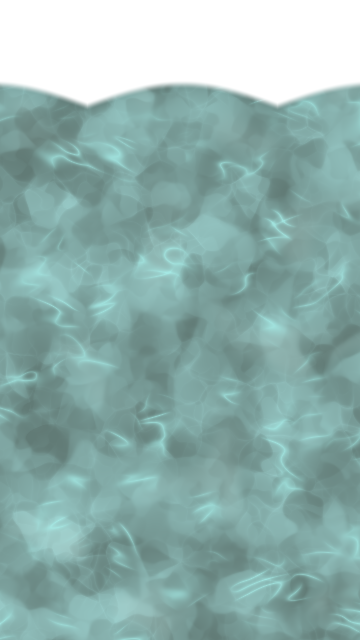
Reproduce this texture procedurally as a WebGL 2 fragment shader.

```glsl
#version 300 es
precision highp float;
// Murky teal water with overlapping cells and caustic glints under a scalloped surface.

uniform vec2 u_resolution;
out vec4 fragColor;

const float PI = 3.14159265;
const vec3 DEEP = vec3(0.37, 0.465, 0.445);
const vec3 SHALLOW = vec3(0.60, 0.80, 0.79);
const vec3 GLINT = vec3(0.66, 0.95, 0.93);
const vec3 HAZE = vec3(0.68, 0.78, 0.76);
const vec3 SKY = vec3(1.0);

vec2 hash2(vec2 p) {
  vec3 q = fract(p.xyx * vec3(0.1031, 0.1030, 0.0973));
  q += dot(q, q.yzx + 33.33);
  return fract((q.xx + q.yz) * q.zy);
}

float corner(vec2 cell, vec2 offset) {
  float angle = 2.0 * PI * hash2(cell).x;
  return dot(vec2(cos(angle), sin(angle)), offset);
}

float gradientNoise(vec2 p) {
  vec2 i = floor(p), f = fract(p);
  vec2 u = f * f * f * (f * (f * 6.0 - 15.0) + 10.0);
  vec2 e = vec2(1.0, 0.0);
  float low = mix(corner(i, f), corner(i + e, f - e), u.x);
  float high = mix(corner(i + e.yx, f - e.yx), corner(i + 1.0, f - 1.0), u.x);
  return mix(low, high, u.y);
}

vec2 warp(vec2 p, float amount) {
  return p + amount * vec2(gradientNoise(p + 7.3), gradientNoise(p + 31.7));
}

// x: softly blended shade of each cell, y: glow along the cell borders
vec2 cells(vec2 p, float softness) {
  vec2 i = floor(p), f = fract(p);
  float nearest = 8.0, second = 8.0, shade = 0.0, total = 0.0;
  for (int y = -1; y <= 1; y++) {
    for (int x = -1; x <= 1; x++) {
      vec2 g = vec2(x, y);
      vec2 h = hash2(i + g);
      float d = length(g + h - f);
      float weight = exp(-softness * d);
      shade += weight * hash2(i + g + 57.0).y;
      total += weight;
      second = min(second, max(nearest, d));
      nearest = min(nearest, d);
    }
  }
  return vec2(shade / total, exp(-9.0 * (second - nearest)));
}

// Thin bright streaks where the noise crosses zero, gathered in patches
float glints(vec2 p, float tilt, float seed) {
  float c = cos(tilt), s = sin(tilt);
  vec2 q = mat2(c, -s, s, c) * p;
  float ridge = 1.0 - abs(gradientNoise(warp(q * vec2(7.0, 17.0) + seed, 0.7)));
  float patches = smoothstep(0.12, 0.48, gradientNoise(p * 7.0 + seed * 1.7));
  return pow(ridge, 9.0) * patches;
}

// Height of the surface: round crests that meet in cusps
float surfaceHeight(float x) {
  return 0.834 + 0.034 * abs(sin(PI * (x - 0.243) / 0.528));
}

vec3 water(vec2 p) {
  vec2 large = cells(warp(p * 8.0, 0.6), 13.0);
  vec2 medium = cells(warp(p * 12.5 + 19.0, 0.7), 15.0);
  vec2 small = cells(warp(p * 20.0 + 43.0, 0.8), 12.0);

  // Broad patches of depth, then the cells over them
  float tone = 0.44 + 0.42 * gradientNoise(p * 4.6 + 11.0);
  tone += 0.40 * (large.x - 0.5) + 0.34 * (medium.x - 0.5) + 0.18 * (small.x - 0.5);

  // Border light varies from place to place
  float lit = smoothstep(-0.35, 0.45, gradientNoise(p * 6.0 + 3.0));
  tone += lit * (0.13 * large.y + 0.15 * medium.y + 0.06 * small.y);
  vec3 color = mix(DEEP, SHALLOW, clamp(tone, 0.05, 1.0));

  // Pale haze, then cyan glints on top
  float haze = smoothstep(0.1, 0.5, gradientNoise(p * 5.5 + 71.0));
  color = mix(color, HAZE, 0.28 * haze * large.x);
  float sparkle = glints(p, 0.35, 5.0) + glints(p, -0.45, 23.0);
  return mix(color, GLINT, clamp(0.7 * sparkle, 0.0, 0.8));
}

void main() {
  vec2 uv = gl_FragCoord.xy / u_resolution;
  vec2 p = vec2(uv.x, uv.y * 16.0 / 9.0);
  float depth = surfaceHeight(uv.x) - uv.y;

  // A dim rim lies just below the soft surface
  vec3 color = water(p);
  color *= 1.0 - 0.10 * exp(-max(depth, 0.0) * 90.0);
  float inside = smoothstep(-0.007, 0.007, depth);
  fragColor = vec4(mix(SKY, color, inside), 1.0);
}
```
